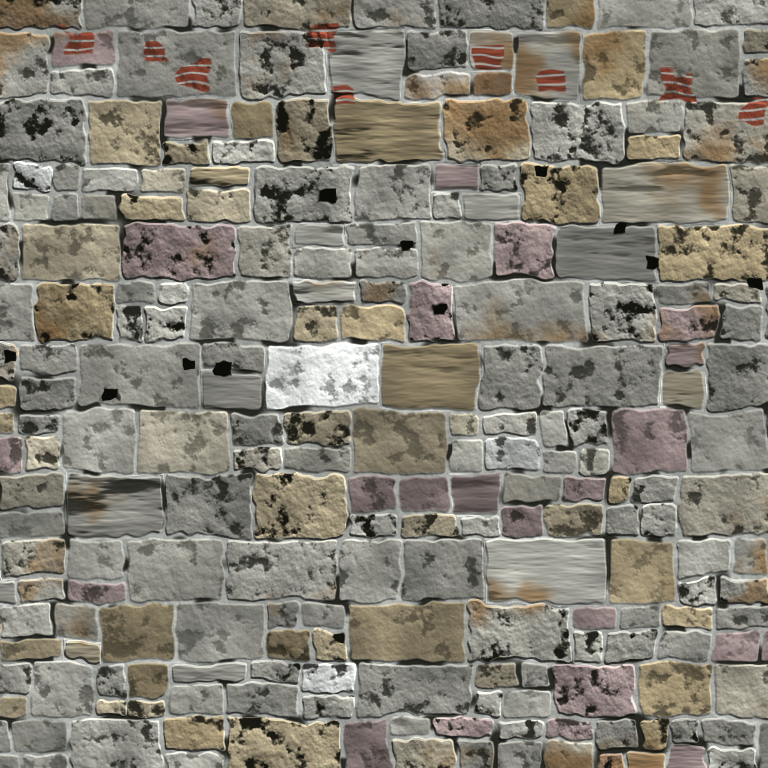
Write a three.js fragment shader that draws this texture.

```glsl
varying vec2 vUv;

const float COURSES = 12.4;
const float COLUMNS = 8.6;
const float JOINT = 0.0045;
const float CORNER = 0.007;
const float GRAIN_SCALE = 52.0;
const float RELIEF_GAIN = 1.75;
const float LIGHT_STEP = 0.0024;
const vec2 LIGHT_DIR = vec2(0.4, 0.92);
const float BRICK_PATCHES = 9.0;
const float PUTLOG_HOLES = 11.0;
const vec3 GREY = vec3(0.555, 0.555, 0.525);
const vec3 OCHRE = vec3(0.57, 0.52, 0.41);
const vec3 MAUVE = vec3(0.53, 0.475, 0.465);
const vec3 PALE = vec3(0.74, 0.75, 0.74);
const vec3 RUST = vec3(0.47, 0.36, 0.23);
const vec3 MORTAR = vec3(0.67, 0.68, 0.66);
const vec3 BRICK = vec3(0.48, 0.24, 0.18);
const vec3 SHADOW = vec3(0.07, 0.07, 0.05);

struct Stone { vec2 id; float edge; float rough; };

float hash(vec2 p) {
  vec3 q = fract(p.xyx * vec3(0.1031, 0.1030, 0.0973));
  q += dot(q, q.yzx + 33.33);
  return fract((q.x + q.y) * q.z);
}

float noise(vec2 p) {
  vec2 i = floor(p), f = fract(p);
  f = f * f * (3.0 - 2.0 * f);
  return mix(mix(hash(i), hash(i + vec2(1.0, 0.0)), f.x),
             mix(hash(i + vec2(0.0, 1.0)), hash(i + 1.0), f.x), f.y);
}

float fbm(vec2 p) {
  float sum = 0.0, amp = 0.5;
  for (int i = 0; i < 4; i++) {
    sum += amp * noise(p);
    p = mat2(1.6, 1.2, -1.2, 1.6) * p + 17.3;
    amp *= 0.58;
  }
  return sum / 1.056;
}

float jointX(float k, float row) {
  return k + 0.62 * hash(vec2(k + 60.0, row + 3.0));
}

// Coursed blocks, some cut again into smaller stones
Stone findStone(vec2 p) {
  vec2 w = p + 0.009 * (vec2(noise(p * 15.0), noise(p * 15.0 + 31.0)) - 0.5);
  w += 0.005 * (vec2(noise(p * 55.0), noise(p * 55.0 + 47.0)) - 0.5);
  float y = w.y * COURSES + 0.4 * noise(vec2(w.y * 5.0, 3.0));
  float row = floor(y);
  float x = w.x * COLUMNS + 9.0 * hash(vec2(row, 7.0));
  float k = floor(x);
  if (x < jointX(k, row)) k -= 1.0;
  vec2 q = vec2(x, y), id = vec2(k, row);
  vec2 lo = vec2(jointX(k, row), row), hi = vec2(jointX(k + 1.0, row), row + 1.0);
  float splitChance = mix(0.48, 0.25, smoothstep(0.3, 0.6, p.y));
  if (hash(id + 17.0) < splitChance) {
    float cutY = mix(lo.y, hi.y, mix(0.35, 0.65, hash(id + 5.0)));
    if (q.y < cutY) { hi.y = cutY; id.x += 100.0; } else { lo.y = cutY; id.x += 200.0; }
    float cutX = mix(lo.x, hi.x, mix(0.35, 0.65, hash(id + 9.0)));
    if (hi.x - lo.x > 0.75) {
      if (q.x < cutX) { hi.x = cutX; id.y += 100.0; } else { lo.x = cutX; id.y += 200.0; }
    }
  }
  vec2 unit = 1.0 / vec2(COLUMNS, COURSES);
  vec2 d = (abs(q - 0.5 * (lo + hi)) - 0.5 * (hi - lo)) * unit + CORNER;
  float edge = CORNER - length(max(d, 0.0)) - min(max(d.x, d.y), 0.0);
  return Stone(id, edge, mix(0.25, 1.0, hash(id + 3.0)));
}

float bodyMask(Stone s, vec2 p) {
  float ragged = (noise(p * 85.0) - 0.5) * 0.006 * s.rough;
  return smoothstep(0.25 * JOINT, JOINT, s.edge + ragged);
}

// Tooled blocks get grain drawn out along the course
float grainAt(Stone s, vec2 p) {
  vec2 stretch = hash(s.id + 23.0) < 0.13 ? vec2(0.22, 1.2) : vec2(1.0);
  return fbm(p * GRAIN_SCALE * stretch);
}

float relief(Stone s, vec2 p) {
  float body = bodyMask(s, p);
  return 0.13 * body + mix(0.45, 0.35 + s.rough, body) * grainAt(s, p);
}

vec3 stoneColor(Stone s, vec2 p) {
  float kind = hash(s.id + 11.0);
  vec3 c = mix(GREY, OCHRE, smoothstep(0.5, 0.8, kind));
  c = mix(c, MAUVE, step(0.82, kind));
  c = mix(c, PALE, step(0.97, kind));
  float stain = smoothstep(0.58, 0.8, fbm(p * 9.0 + 5.0)) * step(0.45, hash(s.id + 29.0));
  c = mix(c, RUST, 0.75 * stain);
  return c * mix(0.84, 1.15, hash(s.id + 41.0)) * mix(0.85, 1.15, noise(p * 24.0));
}

void main() {
  vec2 p = vUv;
  Stone s = findStone(p);
  vec2 lit = p + LIGHT_DIR * LIGHT_STEP;
  float slope = relief(s, p) - relief(findStone(lit), lit);
  float body = bodyMask(s, p);
  float patchy = noise(p * 22.0 + 9.0);
  vec3 color = mix(MORTAR * mix(0.8, 1.1, patchy), stoneColor(s, p), body);

  // Brick repairs near the top
  for (float i = 0.0; i < BRICK_PATCHES; i++) {
    vec2 c = vec2((i + hash(vec2(i, 1.0))) / BRICK_PATCHES, mix(0.84, 0.99, hash(vec2(i, 2.0))));
    vec2 d = abs(p - c) - vec2(0.022, 0.018) * mix(0.6, 1.0, hash(vec2(i, 4.0)));
    float mask = 1.0 - smoothstep(-0.002, 0.002, max(d.x, d.y) + 0.018 * (noise(p * 60.0) - 0.5));
    float v = fract(p.y * 85.0 + 0.6 * noise(p * 40.0));
    float course = smoothstep(0.05, 0.25, v) * (1.0 - smoothstep(0.8, 1.0, v));
    color = mix(color, mix(MORTAR * 0.9, BRICK, course), mask);
  }

  // Relief light, pits and open joints
  color *= clamp(1.0 + RELIEF_GAIN * slope, 0.3, 1.55);
  float pits = (1.0 - smoothstep(0.27, 0.43, grainAt(s, p))) * s.rough * body;
  float gaps = (1.0 - body) * smoothstep(0.62, 0.8, noise(p * 34.0 + 71.0));
  color = mix(color, SHADOW, clamp(max(pits, 0.85 * gaps), 0.0, 1.0));

  // Square holes
  for (float i = 0.0; i < PUTLOG_HOLES; i++) {
    vec2 c = vec2((i + hash(vec2(i, 13.0))) / PUTLOG_HOLES, mix(0.4, 0.8, hash(vec2(i, 19.0))));
    vec2 d = abs(p - c) - mix(vec2(0.005), vec2(0.012, 0.009), hash(vec2(i, 37.0)));
    float ragged = 0.006 * (noise(p * 120.0) - 0.5);
    color = mix(SHADOW * 0.6, color, smoothstep(-0.001, 0.0015, max(d.x, d.y) + ragged));
  }
  gl_FragColor = vec4(color, 1.0);
}
```
